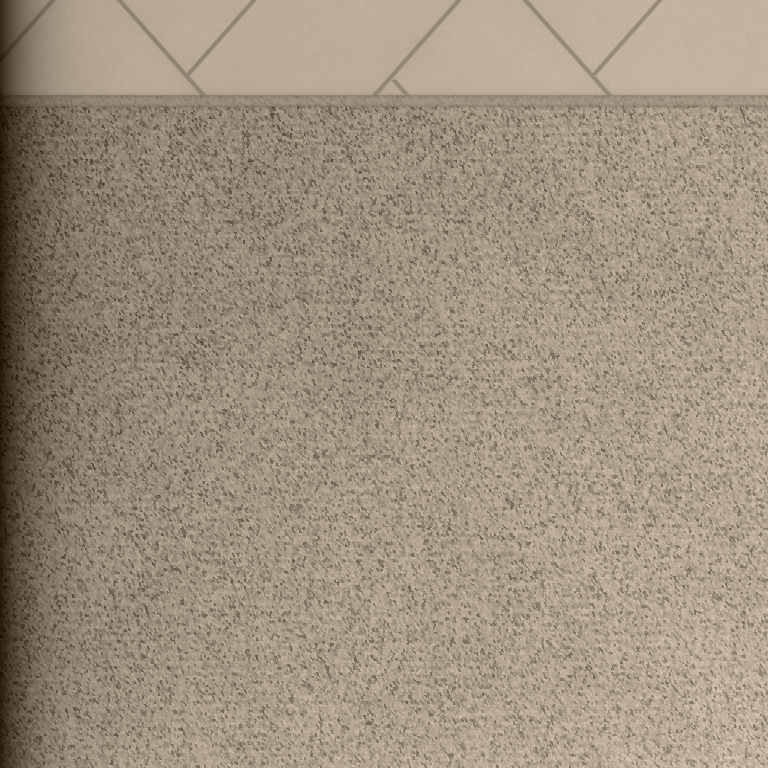
A three.js fragment shader for this texture:

```glsl
// A ribbed beige carpet below a strip of diagonal stone tiles, shaded at the left.
// Tufts are cellular noise over wavy rows, wear is layered sines, and the
// tile joints are repeated slanted segments measured from the carpet edge.
#define EDGE 0.876
#define HEM 0.015
#define TILE_PERIOD 0.5286
#define SLANT 0.885
#define JOINT_WIDTH 0.0027
#define ROWS 88.0
#define STITCHES 145.0
#define TUFT_CONTRAST 0.18
#define WEAR 0.021
#define SOFT 0.0014
#define DARK vec3(0.14, 0.10, 0.045)
#define LIGHT vec3(0.78, 0.72, 0.645)

varying vec2 vUv;

vec2 hash2(vec2 p) {
  vec3 q = fract(p.xyx * vec3(0.1031, 0.1030, 0.0973));
  q += dot(q, q.yzx + 33.33);
  return fract((q.xx + q.yz) * q.zy);
}

// x: distance to the nearest cell point, y: random value of that cell
vec2 cellular(vec2 p) {
  vec2 cell = floor(p);
  vec2 nearest = vec2(9.0, 0.0);
  for (int j = -1; j <= 1; j++) {
    for (int i = -1; i <= 1; i++) {
      vec2 id = cell + vec2(float(i), float(j));
      vec2 seed = hash2(id);
      float d = length(id + 0.15 + 0.7 * seed - p);
      if (d < nearest.x) nearest = vec2(d, hash2(id + 71.0).x);
    }
  }
  return nearest;
}

// Broad cloudy variation, about -1 to 1
float layeredSines(vec2 p) {
  float sum = 0.0;
  float weight = 0.5;
  for (int i = 0; i < 5; i++) {
    p = mat2(0.8, 0.6, -0.6, 0.8) * p + 1.7;
    sum += weight * sin(p.x + 1.3 * sin(p.y * 0.8)) * cos(p.y);
    p *= 1.75;
    weight *= 0.75;
  }
  return sum;
}

// Signed distance across the nearest of a family of slanted lines
float slantedLine(float x, float h, float start, float slope) {
  float across = x - start - slope * h;
  across = mod(across + 0.5 * TILE_PERIOD, TILE_PERIOD) - 0.5 * TILE_PERIOD;
  return across / sqrt(1.0 + slope * slope);
}

float stroke(float d) {
  return 1.0 - smoothstep(JOINT_WIDTH - SOFT, JOINT_WIDTH + SOFT, abs(d));
}

float tiles(vec2 p) {
  float h = max(p.y - EDGE, 0.0);
  float falling = slantedLine(p.x, h, 0.265, -SLANT);
  float rising = slantedLine(p.x, h, 0.4880, SLANT);
  float shortRising = slantedLine(p.x, h, 0.2210, SLANT);
  float shortFalling = slantedLine(p.x, h, 0.0016, -SLANT);
  float above = smoothstep(0.024, 0.027, h);
  float below = 1.0 - smoothstep(0.019, 0.022, h);

  float joint = max(stroke(falling), stroke(rising));
  joint = max(joint, max(stroke(shortRising) * above, stroke(shortFalling) * below));
  float bevel = exp(-min(abs(falling), abs(rising)) / 0.012);
  float stone = 0.715 + 0.05 * p.x + 0.012 * layeredSines(p * 9.0);
  stone += 0.014 * (cellular(p * 240.0).y - 0.5) - 0.02 * bevel;
  stone -= 0.05 * exp(-h / 0.004);
  return mix(stone, 0.53 + 0.04 * p.x, joint * 0.85);
}

float carpet(vec2 p) {
  // Light falls from the lower right
  float tone = 0.535 + 0.11 * p.x + 0.09 * (1.0 - p.y);
  tone -= 0.08 * exp(-p.x / 0.16) * (0.4 + 0.6 * p.y);
  tone += WEAR * layeredSines(p * vec2(9.0, 10.0));

  // Zigzag rows
  float zigzag = abs(fract(p.x * STITCHES) - 0.5);
  float drift = 0.12 * sin(p.x * 37.0 + 5.0 * sin(p.y * 23.0));
  float row = sin(6.2832 * (p.y * ROWS + 0.7 * zigzag + drift));
  tone += 0.018 * row * (0.75 + 0.4 * sin(p.x * 19.0 + p.y * 31.0));

  // Fine grain, upright leaning tufts and sparse deep gaps
  vec2 leaning = p + vec2(0.35 * p.y, 0.0);
  vec2 grain = cellular(leaning * vec2(360.0, 265.0));
  vec2 tuft = cellular(leaning * vec2(185.0, 115.0) + 19.0);
  tone += TUFT_CONTRAST * (0.6 * (grain.y - 0.5) + 0.4 * (0.4 - grain.x));
  tone += 0.045 * (tuft.y - 0.5) + 0.06 * (0.42 - tuft.x);
  tone += 0.02 - 0.17 * pow(1.0 - grain.y, 7.0);

  // Bound hem: pale cord between two dark seams
  float depth = max(EDGE - p.y, 0.0);
  float hem = 1.0 - smoothstep(HEM - SOFT, HEM + SOFT, depth);
  float cord = 0.55 + 0.05 * p.x + 0.05 * sin(depth / HEM * 3.1416);
  cord += 0.04 * (grain.y - 0.5) - 0.09 * exp(-depth / 0.002);
  tone = mix(tone, cord, hem * 0.8);
  float seam = (depth - HEM) / 0.0025;
  return tone - 0.04 * exp(-seam * seam);
}

void main() {
  float onTiles = smoothstep(EDGE - SOFT, EDGE + SOFT, vUv.y);
  float tone = mix(carpet(vUv), tiles(vUv), onTiles);
  // Deep shade along the left side
  tone *= 1.0 - 0.74 * exp(-vUv.x / 0.040);
  float level = (tone - DARK.r) / (LIGHT.r - DARK.r);
  gl_FragColor = vec4(clamp(mix(DARK, LIGHT, level), 0.0, 1.0), 1.0);
}
```
